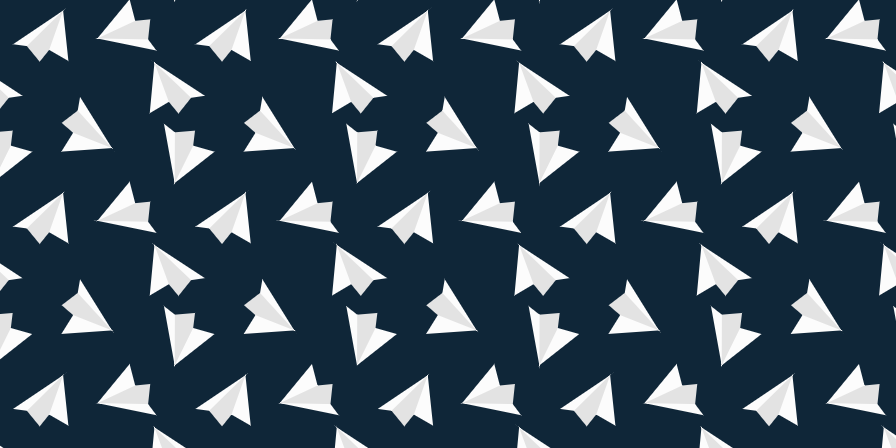
Reproduce this pattern procedurally as a Shadertoy shader.

```glsl
const vec3 NAVY  = vec3(0.06, 0.15, 0.22);
const vec3 WHITE = vec3(0.99);
const vec3 GREY  = vec3(0.89);

const float TILES_DOWN = 2.457;   // repeats over the canvas height

// Paper plane outline in tile units, nose at the origin
const vec2 NOSE       = vec2(0.0);
const vec2 SHORT_WING = vec2(0.278, 0.0);
const vec2 SHORT_FOLD = vec2(0.2066, 0.0985);
const vec2 KEEL       = vec2(0.2655, 0.157);
const vec2 LONG_FOLD  = vec2(0.173, 0.218);
const vec2 LONG_WING  = vec2(0.155, 0.292);
const vec2 MIDDLE     = vec2(0.17, 0.14);

// Nose position, heading in degrees, mirror sign
const int PLANE_COUNT = 5;
const vec4 PLANES[PLANE_COUNT] = vec4[PLANE_COUNT](
    vec4(0.346, -0.058, -84.0, -1.0),
    vec4(0.534, -0.211,  50.5, -1.0),
    vec4(0.847, -0.344, -95.3,  1.0),
    vec4(0.958, -1.004,  38.2,  1.0),
    vec4(0.614, -0.812, 184.0, -1.0));

// Signed distance to the line a-b, negative on its left
float edgeDistance(vec2 p, vec2 a, vec2 b) {
    vec2 along = normalize(b - a);
    return dot(p - a, vec2(along.y, -along.x));
}

float triangleDistance(vec2 p, vec2 a, vec2 b, vec2 c) {
    return max(edgeDistance(p, a, b),
           max(edgeDistance(p, b, c), edgeDistance(p, c, a)));
}

float quadDistance(vec2 p, vec2 a, vec2 b, vec2 c, vec2 d) {
    return max(max(edgeDistance(p, a, b), edgeDistance(p, b, c)),
               max(edgeDistance(p, c, d), edgeDistance(p, d, a)));
}

float coverage(float dist, float pixel) {
    return clamp(0.5 - dist / pixel, 0.0, 1.0);
}

// Nearest repeat of a plane, in the plane's own frame
vec2 toPlane(vec2 p, vec4 plane) {
    float angle = radians(plane.z);
    float c = cos(angle), s = sin(angle);
    mat2 turn = mat2(c, s, -s, c);
    vec2 mirror = vec2(1.0, plane.w);
    vec2 offset = p - plane.xy - turn * (MIDDLE * mirror);
    offset -= floor(offset + 0.5);
    return (offset * turn) * mirror + MIDDLE;
}

// Coverage of the white wings (x) and the shaded body (y)
vec2 paperPlane(vec2 q, float pixel) {
    float shortWing = triangleDistance(q, NOSE, SHORT_WING, SHORT_FOLD);
    float longWing  = triangleDistance(q, NOSE, LONG_FOLD, LONG_WING);
    float body = quadDistance(q, NOSE, SHORT_FOLD, KEEL, LONG_FOLD);
    return vec2(coverage(shortWing, pixel) + coverage(longWing, pixel),
                coverage(body, pixel));
}

void mainImage(out vec4 fragColor, in vec2 fragCoord) {
    // Tiles hang from the upper left corner
    float pixel = TILES_DOWN / iResolution.y;
    vec2 p = (fragCoord - vec2(0.0, iResolution.y)) * pixel;

    vec2 paper = vec2(0.0);
    for (int i = 0; i < PLANE_COUNT; i++) {
        paper += paperPlane(toPlane(p, PLANES[i]), pixel);
    }

    // Adjoining facets add up, so the folds show no dark seams
    float total = paper.x + paper.y;
    vec3 paperColor = mix(WHITE, GREY, paper.y / max(total, 1e-4));
    fragColor = vec4(mix(NAVY, paperColor, min(total, 1.0)), 1.0);
}
```
